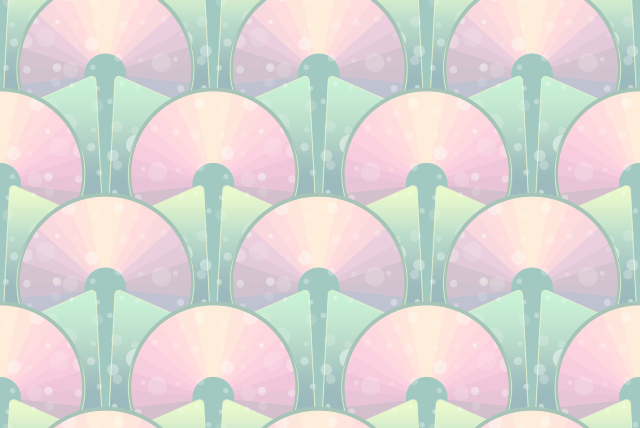
Give the GLSL for this pattern, as a Shadertoy shader.

```glsl
vec4 hash4(vec2 p) {
    vec4 h = vec4(dot(p, vec2(27.1, 61.7)), dot(p, vec2(69.5, 18.3)),
                  dot(p, vec2(13.9, 47.2)), dot(p, vec2(35.6, 83.4)));
    return fract(sin(h) * 4375.85);
}

// Coverage of a shape from its signed distance
float fill(float d, float px) {
    return smoothstep(0.6 * px, -0.6 * px, d);
}

float stroke(float d, float width, float px) {
    return fill(abs(d) - 0.5 * width, px);
}

// Opacity of jittered translucent discs, some with a small glint ring
float bubbles(vec2 p, float px) {
    p *= 10.0;
    px *= 10.0;
    float clear = 1.0;
    for (int j = -1; j <= 1; j++) {
        for (int i = -1; i <= 1; i++) {
            vec2 id = floor(p) + vec2(i, j);
            vec4 h = hash4(id + 31.0);
            float radius = mix(0.11, 0.46, h.z * h.z * h.z);
            vec2 d = p - id - 0.15 - 0.7 * h.xy;
            float alpha = mix(0.14, 0.5, h.w * h.w) * step(0.12, h.w);
            clear *= 1.0 - alpha * fill(length(d) - radius, px);
            float glint = length(d - radius * vec2(-0.2, 0.2)) - 0.4 * radius;
            clear *= 1.0 - 0.3 * step(0.8, h.x) * stroke(glint, 0.03, px);
        }
    }
    return 1.0 - clear;
}

// Wedges around the hub, cream at the top and darker to the sides
vec3 fanColor(vec2 q, float lilac, float px) {
    float wedge = atan(q.x, q.y) / 0.21;
    float soft = clamp(px / (0.21 * length(q) + 1e-4), 0.01, 1.0);
    float n = floor(wedge) + smoothstep(1.0 - soft, 1.0, fract(wedge));
    float t = abs(n + 0.5) / 8.5;
    vec3 side = mix(vec3(0.99, 0.82, 0.88), vec3(0.92, 0.81, 0.87), lilac);
    vec3 low = mix(vec3(0.93, 0.77, 0.85), vec3(0.83, 0.76, 0.81), lilac);
    vec3 base = mix(vec3(0.83, 0.75, 0.80), vec3(0.75, 0.76, 0.82), lilac);
    vec3 col = mix(vec3(1.0, 0.93, 0.86), vec3(1.0, 0.86, 0.87), smoothstep(0.03, 0.36, t));
    col = mix(col, side, smoothstep(0.34, 0.54, t));
    col = mix(col, low, smoothstep(0.54, 0.82, t));
    return mix(col, base, smoothstep(0.84, 1.0, t));
}

// Paints one fan with its hub, stem and two leaves; q is measured from the hub
vec3 paintFan(vec3 under, vec2 q, float lilac, float px) {
    float x = abs(q.x);
    vec3 teal = vec3(0.63, 0.79, 0.76);
    vec3 pale = vec3(0.91, 0.95, 0.81);

    float disc = length(q - vec2(0.0, mix(0.047, 0.027, lilac))) - mix(0.403, 0.42, lilac);
    float slant = (q.y + 0.012 + 0.44 * (x - 0.075)) / 1.09;
    float inner = 0.046 + 0.05 * q.y - x;
    vec2 corner = vec2(slant, inner) + 0.03;
    float leaf = length(max(corner, 0.0)) + min(max(corner.x, corner.y), 0.0) - 0.03;

    // Disc, rim and pale edge line
    vec3 col = fanColor(q, lilac, px);
    col = mix(col, vec3(0.65, 0.77, 0.72), fill(-disc - 0.018, px));
    col = mix(col, pale, 0.8 * stroke(disc + 0.005, 0.004, px) * smoothstep(0.25, 0.08, q.y));

    // Hub and stem
    col = mix(col, teal, fill(min(length(q) - 0.098, max(slant, -inner)), px));

    // Leaves
    vec3 tip = mix(vec3(0.92, 0.98, 0.80), vec3(0.79, 0.95, 0.84), lilac);
    vec3 leafColor = mix(tip, vec3(0.74, 0.87, 0.80), smoothstep(0.0, -0.28, q.y));
    leafColor = mix(leafColor, vec3(0.61, 0.73, 0.74), smoothstep(-0.18, -0.52, q.y));
    col = mix(col, leafColor, fill(leaf, px));
    col = mix(col, pale, 0.85 * stroke(leaf, 0.005, px));

    // Bubbles, mirrored between the two kinds of fan, stay off the rim
    vec2 mirrored = vec2(q.x * (2.0 * lilac - 1.0), q.y);
    float inside = max(fill(disc + 0.018, px), fill(slant, px));
    col = mix(col, vec3(0.98, 1.0, 0.98), inside * bubbles(mirrored, px));

    return mix(under, col, fill(min(disc, slant), px));
}

void mainImage(out vec4 fragColor, in vec2 fragCoord) {
    vec2 p = fragCoord / iResolution.xy * vec2(3.0, 2.0);
    float px = 2.0 / iResolution.y;
    vec3 col = vec3(0.63, 0.79, 0.76);

    // Staggered rows, each one overlapping the row above
    float top = floor(2.0 * p.y) + 2.0;
    for (int i = 0; i < 4; i++) {
        float row = top - float(i);
        float lilac = mod(row, 2.0);
        vec2 q = p - vec2(0.494 * lilac, 0.141 + 0.5 * row + 0.011 * lilac);
        q.x = fract(q.x + 0.5) - 0.5;
        col = paintFan(col, q, lilac, px);
    }
    fragColor = vec4(col, 1.0);
}
```
